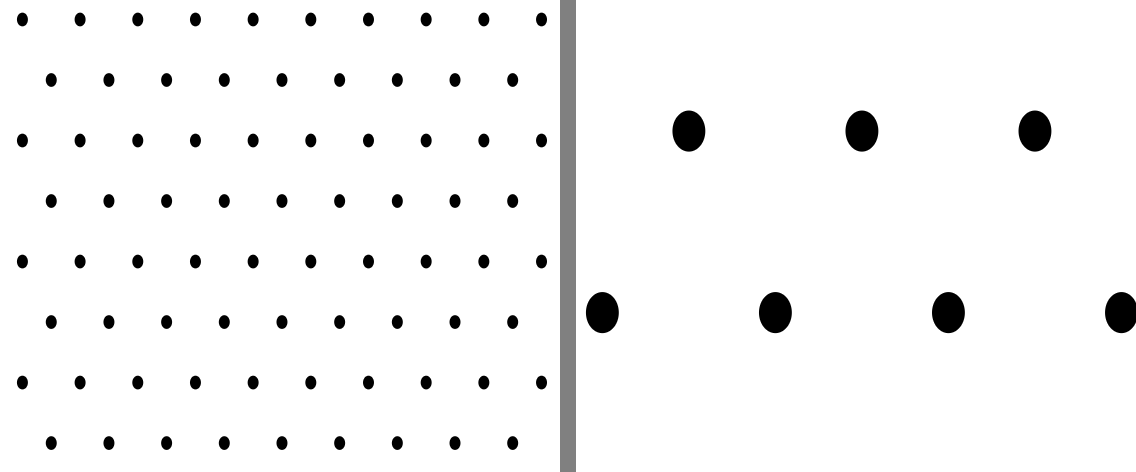
Left, the full canvas; right, a detail of the centre.
Reproduce this pattern procedurally as a WebGL 2 fragment shader.

```glsl
#version 300 es
precision highp float;
// Black upright oval dots on white, in eight rows of ten and nine by turns.
// Every second row is shifted by half a pitch; each pixel finds its nearest
// dot by rounding and shades it with an approximate ellipse distance.

uniform vec2 u_resolution;
out vec4 fragColor;

// Approximate signed distance to an ellipse with the given radii
float ellipseDistance(vec2 p, vec2 radii) {
    float k = length(p / radii);
    float slope = length(p / (radii * radii));
    return k * (k - 1.0) / max(slope, 1e-4);
}

void main() {
    // Canvas height is one unit
    vec2 p = gl_FragCoord.xy / u_resolution.y;
    vec2 pitch = vec2(0.1222, 0.1282);

    // Offset from the centre of the top left dot, with y running down
    vec2 q = vec2(p.x - 0.0475, 0.9587 - p.y);

    // Staggered lattice: odd rows move right by half a pitch
    float row = round(q.y / pitch.y);
    q.x -= 0.5 * pitch.x * mod(row, 2.0);
    vec2 local = vec2(q.x - pitch.x * round(q.x / pitch.x), q.y - pitch.y * row);

    // Edge smoothed over one pixel
    float d = ellipseDistance(local, vec2(0.0116, 0.0145));
    float ink = clamp(0.5 - d * u_resolution.y, 0.0, 1.0);

    vec3 paper = vec3(1.0);
    vec3 black = vec3(0.0);
    fragColor = vec4(mix(paper, black, ink), 1.0);
}
```
